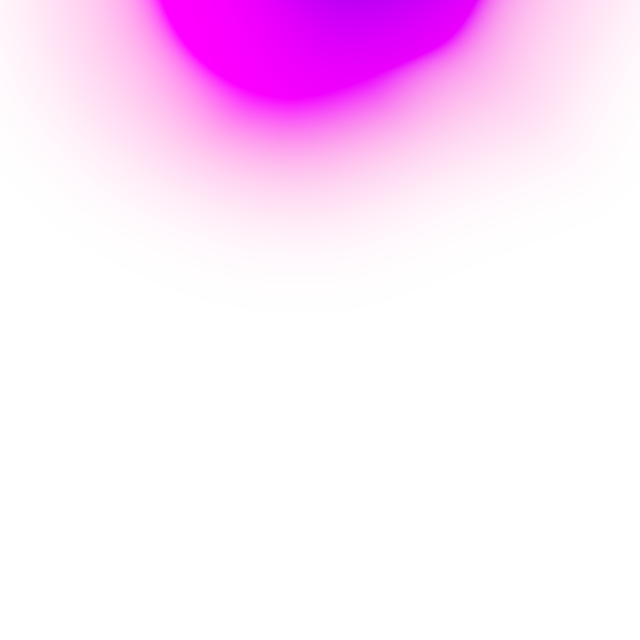
This background is drawn by a Shadertoy shader. Its source:

```glsl
const float CORE_RADIUS = 0.228;
const vec2 CORE_CENTER = vec2(0.469, -0.073);
const vec2 PURPLE_CENTER = vec2(0.553, 0.0);

float smoothMax(float a, float b, float k) {
    float h = max(k - abs(a - b), 0.0);
    return max(a, b) + h * h / (4.0 * k);
}

float halfPlane(vec2 p, vec2 normal, float offset) {
    return dot(p, normal) - offset;
}

// Bowl stretched to the right, trimmed by two slanted sides
float coreDistance(vec2 p, vec2 center, float radius) {
    vec2 q = p - center;
    q.x *= q.x > 0.0 ? 0.7 : 1.0;
    float bowl = length(q) - radius;
    float lowerSide = halfPlane(p, vec2(0.404, 0.915), 0.3444);
    float rightSide = halfPlane(p, vec2(0.900, 0.437), 0.6703);
    return smoothMax(smoothMax(bowl, lowerSide, 0.03), rightSide, 0.03);
}

// Sideways the glow drops quickly, then lingers; downwards it is even
float glowStrength(float d, float sideways) {
    float below = exp(-d / 0.078);
    float beside = 0.5 * exp(-d / 0.018) + 0.5 * exp(-d / 0.117);
    return mix(below, beside, sideways) * (1.0 - smoothstep(0.156, 0.39, d));
}

float purpleAmount(vec2 p, vec2 center) {
    vec2 q = p - center;
    float x = q.x / (q.x > 0.0 ? 0.195 : 0.143);
    return 0.26 * exp(-x * x - q.y / 0.104);
}

// White through pink to magenta, with red drained towards purple
vec3 glowColor(float glow, float purple) {
    float green = 1.0 - glow;
    float blue = 1.0 - 0.45 * green * green * glow - 0.15 * purple * glow;
    return vec3(1.0 - purple * glow, green, blue);
}

void mainImage(out vec4 fragColor, in vec2 fragCoord) {
    vec2 uv = fragCoord / iResolution.xy;
    vec2 p = vec2(uv.x, 1.0 - uv.y); // y is the depth below the top edge

    float d = max(coreDistance(p, CORE_CENTER, CORE_RADIUS), 0.0);
    vec2 fromTop = p - vec2(0.49, 0.0);
    float sideways = smoothstep(0.5, 1.0, abs(fromTop.x) / max(length(fromTop), 1e-4));

    float glow = glowStrength(d, sideways);
    fragColor = vec4(glowColor(glow, purpleAmount(p, PURPLE_CENTER)), 1.0);
}
```
